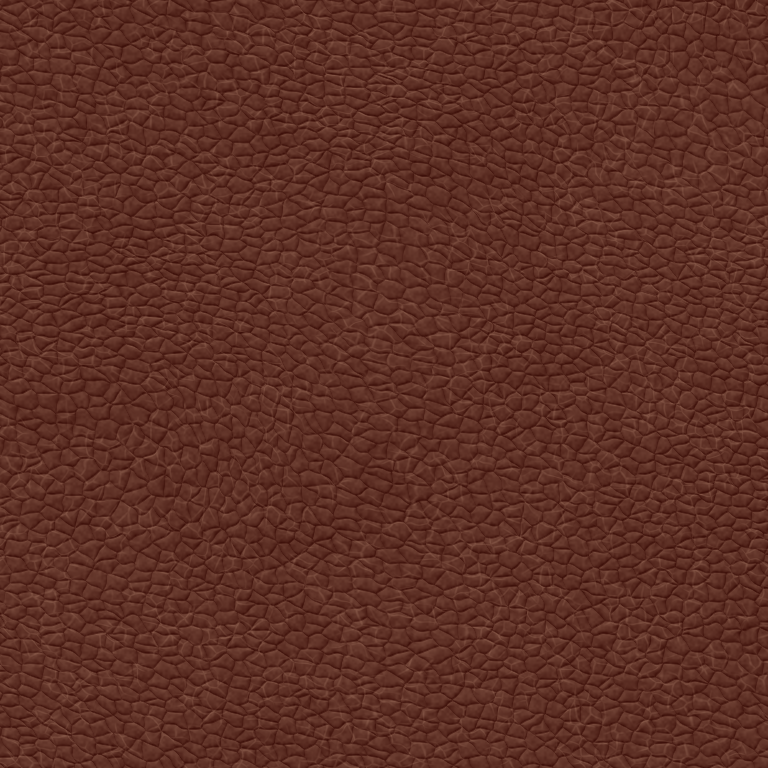
This texture is drawn by a three.js fragment shader. Its source:

```glsl
// Pebbled brown leather: flat, slightly tilted Voronoi pebbles form a height
// field that is lit from above. Dark valleys, pale hairline creases and a
// fine pore grain are added, then the shade picks a colour from a brown ramp.
varying vec2 vUv;

const vec3 DEEP_BROWN = vec3(0.243, 0.064, 0.038);
const vec3 PALE_BROWN = vec3(0.501, 0.322, 0.262);
const vec2 PEBBLE_COUNT = vec2(41.0, 61.0);
const vec2 CREASE_COUNT = vec2(47.0, 58.0);
const vec2 LIGHT_STEP = vec2(-0.0004, 0.0011);

float hash(vec2 p) {
  vec3 q = fract(vec3(p.xyx) * 0.1031);
  q += dot(q, q.yzx + 33.33);
  return fract((q.x + q.y) * q.z);
}

vec2 hash2(vec2 p) {
  return vec2(hash(p), hash(p + vec2(57.3, 113.7)));
}

float valueNoise(vec2 p) {
  vec2 cell = floor(p);
  vec2 f = fract(p);
  f = f * f * (3.0 - 2.0 * f);
  float low = mix(hash(cell), hash(cell + vec2(1.0, 0.0)), f.x);
  float high = mix(hash(cell + vec2(0.0, 1.0)), hash(cell + 1.0), f.x);
  return mix(low, high, f.y);
}

// Point of one jittered grid cell, relative to the sample
vec2 seedOffset(vec2 cell, vec2 neighbour, vec2 f, float jitter) {
  return neighbour + 0.5 + jitter * (hash2(cell + neighbour) - 0.5) - f;
}

// Distance to the nearest Voronoi border, in cell units
float borderDistance(vec2 p, float jitter) {
  vec2 cell = floor(p);
  vec2 f = fract(p);
  vec2 nearest = vec2(0.0);
  float best = 8.0;
  for (int j = -1; j <= 1; j++) {
    for (int i = -1; i <= 1; i++) {
      vec2 r = seedOffset(cell, vec2(float(i), float(j)), f, jitter);
      float d = dot(r, r);
      if (d < best) {
        best = d;
        nearest = r;
      }
    }
  }
  float border = 8.0;
  for (int j = -1; j <= 1; j++) {
    for (int i = -1; i <= 1; i++) {
      vec2 r = seedOffset(cell, vec2(float(i), float(j)), f, jitter);
      vec2 gap = r - nearest;
      if (dot(gap, gap) > 0.0001) {
        border = min(border, dot(0.5 * (r + nearest), normalize(gap)));
      }
    }
  }
  return max(border, 0.0);
}

// Tilts the rows downwards to the right, bends them and roughens the borders
vec2 hideWarp(vec2 p) {
  vec2 bend = vec2(valueNoise(p * 5.0 + 3.0), valueNoise(p * 4.0 + 19.0)) - 0.5;
  vec2 wobble = vec2(valueNoise(p * 75.0), valueNoise(p * 75.0 + 41.0)) - 0.5;
  vec2 tilted = vec2(p.x - 0.12 * p.y, p.y + 0.2 * p.x);
  return tilted + vec2(0.05, 0.075) * bend + 0.006 * wobble + 2.0;
}

// Rounded pebble with a steep rim
float pebbleHeight(float border) {
  return 1.0 - exp(-6.0 * border);
}

float hideHeight(vec2 p) {
  return pebbleHeight(borderDistance(hideWarp(p) * PEBBLE_COUNT, 0.85));
}

void main() {
  vec2 warped = hideWarp(vUv);

  // Relief lit from above
  float relief = hideHeight(vUv - LIGHT_STEP) - hideHeight(vUv + LIGHT_STEP);

  // Dark valleys between pebbles
  float valley = exp(-13.0 * borderDistance(warped * PEBBLE_COUNT, 0.85));

  // Pale hairlines that cross the pebbles in patches
  float creaseBorder = borderDistance(warped * CREASE_COUNT + 17.0, 0.95);
  float creasePatch = smoothstep(0.25, 0.7, valueNoise(vUv * 45.0 + 7.0));
  float crease = (1.0 - smoothstep(0.0, 0.11, creaseBorder)) * creasePatch;

  // Pores and broad unevenness of the dye
  float grain = valueNoise(vUv * 300.0) + valueNoise(vUv * 170.0 + 31.0) - 1.0;
  float dye = valueNoise(vUv * 6.0 + 11.0) - 0.5;

  float shade = 0.51 + 0.62 * relief - 0.24 * valley + 0.26 * crease;
  shade += 0.17 * grain + 0.05 * dye;
  gl_FragColor = vec4(mix(DEEP_BROWN, PALE_BROWN, clamp(shade, 0.0, 1.0)), 1.0);
}
```
